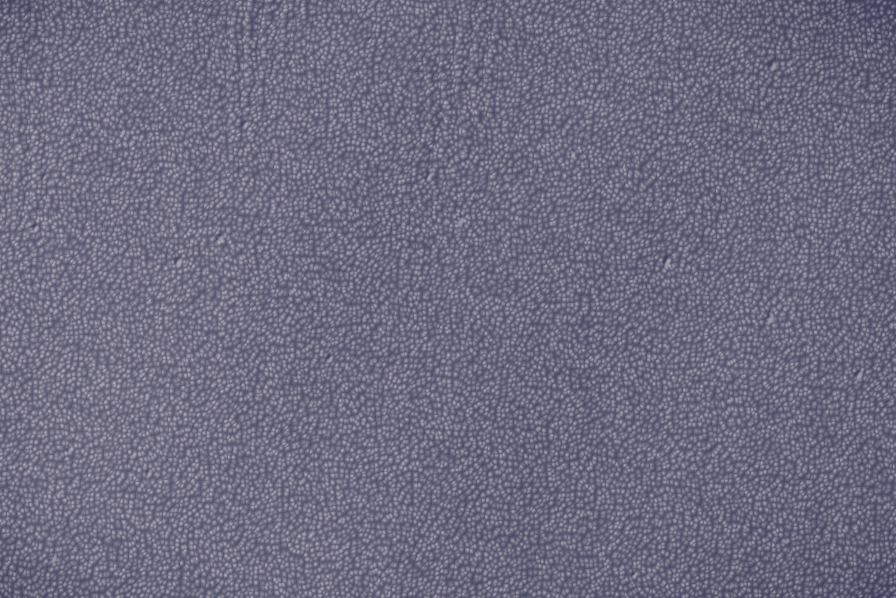
This texture is drawn by a WebGL 1 fragment shader. Its source:

```glsl
precision highp float;
// Fine-grained blue-grey leather under low light from the upper left.
// Cellular noise gives small domed pebbles with soft highlights; layered
// sines add uneven tone and upright creases, and a sparse grid adds flecks.

uniform vec2 u_resolution;

const vec3 SHADOW_COLOR = vec3(0.32, 0.32, 0.42);
const vec3 LIGHT_COLOR = vec3(0.64, 0.62, 0.67);
const vec2 LIGHT_DIR = vec2(-0.8, 0.6);

const float GRAIN_ROWS = 118.0;      // pebbles per canvas height
const float GRAIN_JITTER = 0.85;
const float HIGHLIGHT_FALLOFF = 6.5;
const float HIGHLIGHT_SHIFT = 0.16;  // highlight offset toward the light
const float HIGHLIGHT_GAIN = 0.74;
const float SLOPE_GAIN = 0.16;
const float BASE_TONE = 0.08;
const float CREASE_GAIN = 0.24;
const float FLECK_ROWS = 6.0;
const float FLECK_SHARE = 0.36;
const float FLECK_RADIUS = 0.034;    // in fleck grid cells
const int SAMPLES = 2;               // per axis, for smooth edges

vec2 hash2(vec2 p) {
  vec3 q = fract(vec3(p.xyx) * vec3(0.1031, 0.1030, 0.0973));
  q += dot(q, q.yzx + 33.33);
  return fract((q.xx + q.yz) * q.zy);
}

// Tone of the nearest pebble: a highlight on a dome of varied brightness
float pebbles(vec2 p) {
  vec2 cell = floor(p);
  vec2 local = fract(p);
  vec2 nearest = vec2(0.0);
  vec2 nearestId = cell;
  float best = 9.0;
  for (int j = -1; j <= 1; j++) {
    for (int i = -1; i <= 1; i++) {
      vec2 offset = vec2(float(i), float(j));
      vec2 center = offset + 0.5 + GRAIN_JITTER * (hash2(cell + offset) - 0.5);
      vec2 d = local - center;
      float dist = dot(d, d);
      if (dist < best) {
        best = dist;
        nearest = d;
        nearestId = cell + offset;
      }
    }
  }
  vec2 toSpot = nearest - HIGHLIGHT_SHIFT * LIGHT_DIR;
  float highlight = exp(-HIGHLIGHT_FALLOFF * dot(toSpot, toSpot));
  float shine = mix(0.55, 1.3, hash2(nearestId + 71.0).x);
  return HIGHLIGHT_GAIN * shine * highlight + SLOPE_GAIN * dot(nearest, LIGHT_DIR);
}

// Wavering upright lines in three bands that fade out downward
float creases(vec2 p) {
  float x = p.x + 0.012 * sin(9.0 * p.y + 1.0) + 0.005 * sin(33.0 * p.y + 14.0 * p.x);
  float wave = sin(230.0 * x + 2.0 * sin(21.0 * p.y + 17.0 * p.x));
  float lines = pow(0.5 + 0.5 * wave, 3.0) - 0.3;
  float mask = 0.0;
  for (int i = 0; i < 3; i++) {
    float bandX = 0.06 + 0.35 * float(i) + 0.16 * (p.y - 0.8);
    float d = (x - bandX) / 0.075;
    mask += exp(-d * d) * (0.7 + 0.3 * sin(12.0 * p.y + 2.0 * float(i)));
  }
  return lines * mask * smoothstep(0.3, 0.95, p.y);
}

// Broad light falling off to the right, with soft mottling
float broadTone(vec2 p, float aspect) {
  float across = p.x / aspect;
  float tone = 0.11 * (1.0 - smoothstep(0.0, 0.75, across)) - 0.03 * across;
  tone += 0.018 * sin(5.0 * p.x + 3.0 * p.y) + 0.02 * sin(13.0 * p.x - 8.0 * p.y + 1.5);
  tone += 0.022 * sin(47.0 * p.x + 29.0 * p.y + 2.0 * sin(31.0 * p.y - 19.0 * p.x));
  vec2 fromCenter = vec2(across, p.y) - 0.5;
  return tone - 0.35 * pow(dot(fromCenter, fromCenter) * 2.0, 4.0);
}

// Sparse raised scars: x is the bright side, y the dark pit beside it
vec2 flecks(vec2 p) {
  vec2 g = p * FLECK_ROWS;
  vec2 id = floor(g);
  vec2 pick = hash2(id + 19.0);
  vec2 d = fract(g) - (0.2 + 0.6 * hash2(id + 43.0));
  float size = FLECK_RADIUS * mix(0.5, 1.15, pick.y);
  d.x -= 0.4 * d.y;
  vec2 e = d / (size * vec2(0.75, 1.3));
  float bright = 1.0 - smoothstep(0.4, 1.3, length(e));
  float pit = 1.0 - smoothstep(0.3, 1.5, length(e - vec2(-1.4, 0.7)));
  return vec2(bright, pit) * step(pick.x, FLECK_SHARE);
}

float leatherTone(vec2 p, float aspect) {
  float crease = creases(p);
  vec2 warp = vec2(sin(37.0 * p.y + 11.0 * p.x), sin(41.0 * p.x - 17.0 * p.y));
  vec2 grainPos = p + 0.003 * warp + vec2(0.003 * crease, 0.0);
  float tone = BASE_TONE + pebbles(grainPos * GRAIN_ROWS * vec2(1.04, 0.97));
  tone += broadTone(p, aspect) + CREASE_GAIN * crease;
  vec2 fleck = flecks(p);
  return mix(tone - 0.3 * fleck.y, 1.1, 0.8 * fleck.x);
}

void main() {
  float aspect = u_resolution.x / u_resolution.y;
  float tone = 0.0;
  for (int j = 0; j < SAMPLES; j++) {
    for (int i = 0; i < SAMPLES; i++) {
      vec2 shift = (vec2(float(i), float(j)) + 0.5) / float(SAMPLES) - 0.5;
      tone += leatherTone((gl_FragCoord.xy + shift) / u_resolution.y, aspect);
    }
  }
  tone /= float(SAMPLES * SAMPLES);
  gl_FragColor = vec4(mix(SHADOW_COLOR, LIGHT_COLOR, clamp(tone, -0.2, 1.3)), 1.0);
}
```
